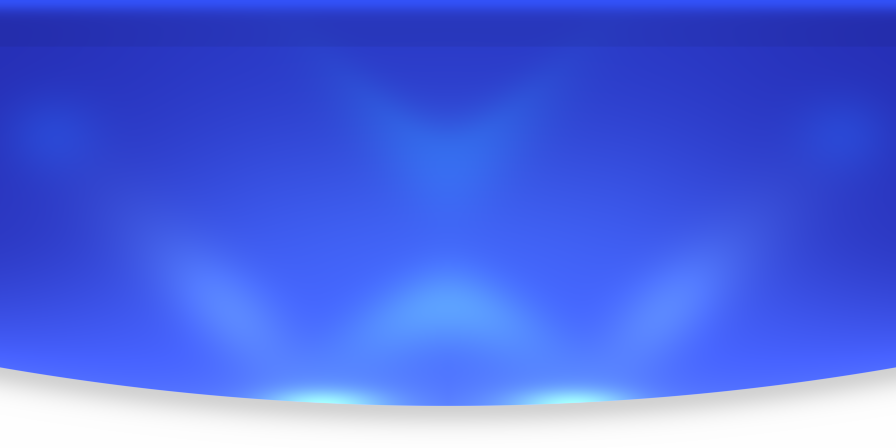
A Shadertoy shader for this background:

```glsl
// A deep blue backdrop with soft mirrored light streaks above a pale curved floor.
// Gaussian glows and bent ridges are added to a vertical gradient; a circular arc
// cuts off the blue and casts a soft grey shadow on the white below.

// Layout: x is measured from the centre, y from the bottom, in canvas heights.
const float ARC_BOTTOM = 0.094;
const float ARC_RADIUS = 5.86;
const float HEADER_Y = 0.896;
const float HEADER_SHADE = 0.94;
const float SHADOW_LENGTH = 0.045;

const vec3 BLUE_LOW = vec3(0.265, 0.370, 0.985);
const vec3 BLUE_HIGH = vec3(0.165, 0.220, 0.775);
const vec3 BLUE_SIDE = vec3(0.140, 0.165, 0.680);
const vec3 BLUE_TOP = vec3(0.200, 0.330, 1.000);
const vec3 FLOOR_WHITE = vec3(0.995);
const vec3 FLOOR_SHADOW = vec3(0.820);

const vec3 CENTRE_LIGHT = vec3(0.025, 0.075, 0.055);
const vec3 UPPER_LIGHT = vec3(0.000, 0.110, 0.060);
const vec3 LOWER_LIGHT = vec3(0.090, 0.220, 0.060);
const vec3 STREAK_LIGHT = vec3(0.080, 0.130, 0.060);
const vec3 CORNER_LIGHT = vec3(0.000, 0.065, 0.080);
const vec3 FLOOR_LIGHT = vec3(0.260, 0.440, 0.050);
const vec3 RIM_LIGHT = vec3(0.050, 0.060, 0.080);

// Elliptical Gaussian with the given radii.
float glow(vec2 offset, vec2 radii) {
    vec2 q = offset / radii;
    return exp(-dot(q, q));
}

// Rounded chevron with separate softness above and below its ridge.
float chevron(vec2 p, float apex, float slope, float above, float below, float reach) {
    const float ROUNDING = 0.10;
    float bend = sqrt(p.x * p.x + ROUNDING * ROUNDING) - ROUNDING;
    float d = p.y - apex - slope * bend;
    float softness = d > 0.0 ? above : below;
    return exp(-d * d / (softness * softness)) * exp(-p.x * p.x / (reach * reach));
}

vec3 backdrop(vec2 p) {
    vec2 m = vec2(abs(p.x), p.y);
    vec3 color = mix(BLUE_LOW, BLUE_HIGH, smoothstep(0.15, 0.92, p.y));

    // Darker sides, fading out towards the floor
    float side = smoothstep(0.35, 1.10, m.x) * smoothstep(0.12, 0.50, p.y);
    color = mix(color, BLUE_SIDE, 0.65 * side);

    // Central light: broad haze, upper V and lower peak
    color += CENTRE_LIGHT * glow(p - vec2(0.0, 0.47), vec2(0.55, 0.32));
    color += UPPER_LIGHT * chevron(p, 0.665, 0.95, 0.075, 0.13, 0.24);
    color += LOWER_LIGHT * chevron(p, 0.315, -0.55, 0.085, 0.095, 0.23);

    // Mirrored diagonal streaks and faint corner lights
    vec2 along = normalize(vec2(0.73, 0.68));
    vec2 q = m - vec2(0.48, 0.30);
    vec2 streak = vec2(dot(q, along), dot(q, vec2(-along.y, along.x)));
    color += STREAK_LIGHT * glow(streak, vec2(0.17, 0.085));
    color += 0.35 * STREAK_LIGHT * glow(streak - vec2(0.20, 0.0), vec2(0.25, 0.10));
    color += CORNER_LIGHT * glow(m - vec2(0.885, 0.70), vec2(0.11, 0.09));

    // Bright pools where light meets the floor
    color += FLOOR_LIGHT * glow(m - vec2(0.28, 0.095), vec2(0.13, 0.035));
    color += 0.25 * FLOOR_LIGHT * glow(m - vec2(0.22, 0.09), vec2(0.28, 0.10));
    return color;
}

// Translucent band with a bright strip along the top.
vec3 addHeader(vec3 color, float y, float pixel) {
    float band = smoothstep(-0.5 * pixel, 0.5 * pixel, y - HEADER_Y);
    color *= mix(1.0, HEADER_SHADE, band);
    float fade = (1.0 - y) / 0.026;
    return mix(color, BLUE_TOP, 0.9 * exp(-fade * fade));
}

void mainImage(out vec4 fragColor, in vec2 fragCoord) {
    float pixel = 1.0 / iResolution.y;
    vec2 p = (fragCoord - vec2(0.5 * iResolution.x, 0.0)) * pixel;

    // Signed distance to the floor arc, positive below it
    float floorDist = length(p - vec2(0.0, ARC_BOTTOM + ARC_RADIUS)) - ARC_RADIUS;

    vec3 color = addHeader(backdrop(p), p.y, pixel);
    color += RIM_LIGHT * exp(-max(-floorDist, 0.0) / 0.045);

    // Pale floor with its contact shadow
    float depth = max(floorDist, 0.0) / SHADOW_LENGTH;
    vec3 ground = mix(FLOOR_WHITE, FLOOR_SHADOW, exp(-depth * depth));
    color = mix(color, ground, smoothstep(-0.7 * pixel, 0.7 * pixel, floorDist));

    fragColor = vec4(clamp(color, 0.0, 1.0), 1.0);
}
```
